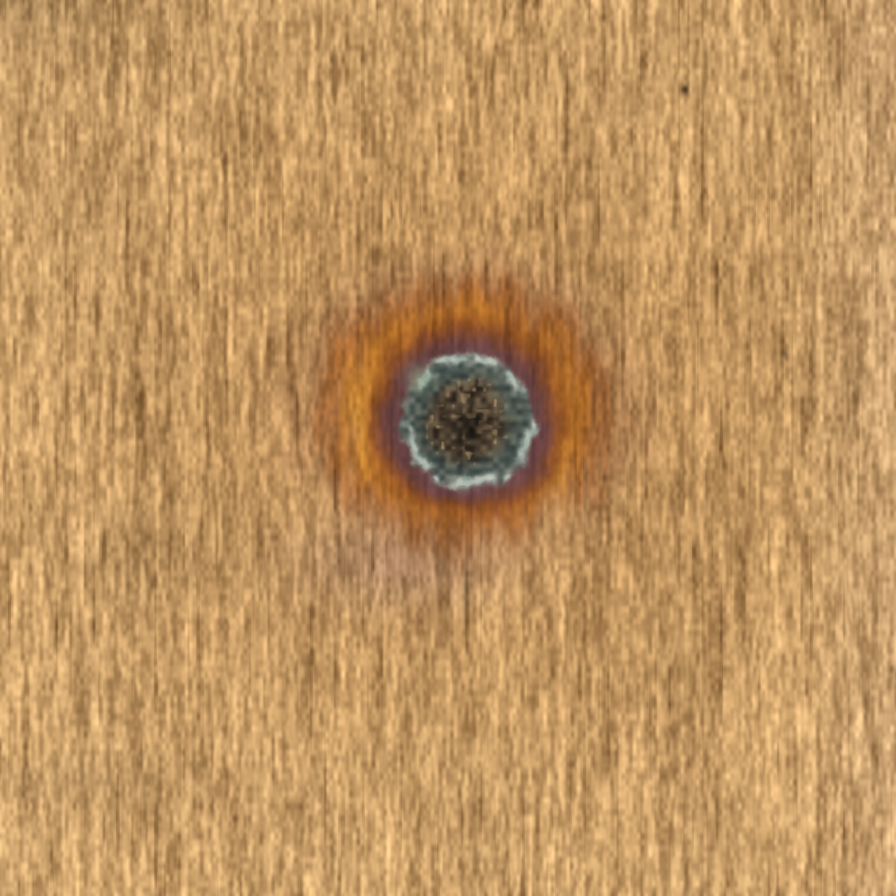
Give the GLSL for this texture, as a Shadertoy shader.

```glsl
// Brushed tan metal with vertical grain, a heat-tinted halo and a small dark weld spot.

float hash(vec2 p) {
    vec3 q = fract(vec3(p.xyx) * 0.1031);
    q += dot(q, q.yzx + 33.33);
    return fract((q.x + q.y) * q.z);
}

float noise(vec2 p) {
    vec2 cell = floor(p), f = fract(p);
    f = f * f * (3.0 - 2.0 * f);
    return mix(mix(hash(cell), hash(cell + vec2(1, 0)), f.x),
               mix(hash(cell + vec2(0, 1)), hash(cell + vec2(1, 1)), f.x), f.y);
}

float fbm(vec2 p) {
    float sum = 0.0, amp = 0.5;
    for (int i = 0; i < 4; i++) {
        sum += amp * noise(p);
        p = p * 2.03 + 17.3;
        amp *= 0.5;
    }
    return sum / 0.9375;
}

// Signed brightness of the vertical brushing, roughly -1 to 1
float brushedGrain(vec2 uv) {
    float longStreak = noise(uv * vec2(120.0, 5.0) + 3.0) - 0.5;
    float midStreak = noise(uv * vec2(175.0, 20.0) + 41.0) - 0.5;
    float fineStreak = noise(uv * vec2(240.0, 60.0) + 83.0) - 0.5;
    float speckle = noise(uv * vec2(230.0, 150.0) + 11.0) - 0.5;
    // Thin dark scratches of uneven length
    float scratch = smoothstep(0.66, 0.92, noise(uv * vec2(190.0, 13.0) + 131.0));
    scratch *= 0.4 + 0.6 * noise(uv * vec2(60.0, 70.0) + 57.0);
    return 0.5 * longStreak + 0.65 * midStreak + 0.75 * fineStreak + 0.55 * speckle
           - 0.5 * scratch + 0.05;
}

float blob(vec2 uv, vec2 center, vec2 radius) {
    vec2 d = (uv - center) / radius;
    return exp(-dot(d, d));
}

// Sheet: pale borders, a browner middle and soft stains
vec3 sheetColor(vec2 uv) {
    float middle = blob(uv, vec2(0.53, 0.54), vec2(0.4, 0.36));
    vec3 col = mix(vec3(0.79, 0.625, 0.415), vec3(0.715, 0.54, 0.335), middle);
    col *= 1.0 + 0.09 * (fbm(uv * vec2(9.0, 5.0)) - 0.5);
    col *= 1.0 - 0.13 * blob(uv, vec2(0.02, 1.0), vec2(0.13, 0.06));
    col *= 1.0 - 0.07 * blob(uv, vec2(0.1, 0.13), vec2(0.12, 0.025));
    col *= 1.0 - 0.08 * blob(uv, vec2(0.16, 0.39), vec2(0.1, 0.06));
    col = mix(col, vec3(0.76, 0.61, 0.44), 0.5 * smoothstep(0.86, 1.0, uv.x));
    return mix(col, vec3(0.65, 0.51, 0.41), 0.65 * blob(uv, vec2(0.45, 0.375), vec2(0.11, 0.05)));
}

// Temper colours between the bare sheet and the weld
vec3 heatTint(vec3 col, vec2 uv) {
    vec2 p = (uv - vec2(0.514, 0.539)) / vec2(0.166, 0.146);
    float halo = length(p) + 0.22 * (fbm(uv * vec2(24.0, 14.0)) - 0.5);
    halo += 0.16 * (noise(uv * vec2(130.0, 25.0)) - 0.5);
    col = mix(col, vec3(0.64, 0.46, 0.32), 0.6 * (1.0 - smoothstep(0.9, 1.45, halo)));
    col = mix(col, vec3(0.61, 0.36, 0.17), 0.82 * (1.0 - smoothstep(0.8, 1.17, halo)));
    col = mix(col, vec3(0.69, 0.43, 0.15), 0.9 * (1.0 - smoothstep(0.68, 0.95, halo)));
    // Brighter amber to the left and lower right
    col += vec3(0.08, 0.09, 0.05) * blob(uv, vec2(0.4, 0.535), vec2(0.022, 0.06));
    col += vec3(0.06, 0.07, 0.04) * blob(uv, vec2(0.61, 0.46), vec2(0.035, 0.045));
    // Red-brown then violet collar
    float collar = length(uv - vec2(0.523, 0.533)) + 0.024 * (fbm(uv * 28.0) - 0.5);
    col = mix(col, vec3(0.52, 0.28, 0.14), 0.9 * (1.0 - smoothstep(0.092, 0.125, collar)));
    return mix(col, vec3(0.4, 0.26, 0.27), 0.95 * (1.0 - smoothstep(0.08, 0.109, collar)));
}

// Weld: pale broken rim, blue-green slope, dark gritty core
vec3 weldSpot(vec3 col, vec2 uv) {
    vec2 p = uv - vec2(0.521, 0.53);
    float r = length(p) + 0.018 * (fbm(uv * 50.0) - 0.5);
    float grit = noise(uv * 150.0);
    vec3 slope = mix(vec3(0.2, 0.24, 0.23), vec3(0.4, 0.43, 0.39), grit);
    vec3 core = mix(vec3(0.16, 0.13, 0.1), vec3(0.46, 0.39, 0.3), grit);
    core += vec3(0.24, 0.2, 0.14) * smoothstep(0.6, 0.95, noise(uv * 170.0 + 7.0));
    core *= 1.0 - 0.55 * blob(uv, vec2(0.525, 0.525), vec2(0.018));
    vec3 weld = mix(core, slope, smoothstep(0.034, 0.058, r));
    col = mix(col, weld, 1.0 - smoothstep(0.068, 0.079, r));
    float rim = exp(-pow((r - 0.07) / 0.0058, 2.0));
    float broken = 0.15 + 0.95 * smoothstep(0.2, 0.75, noise(uv * 95.0 + 5.0));
    vec3 rimColor = mix(vec3(0.56, 0.64, 0.6), vec3(0.78, 0.78, 0.74), grit);
    col = mix(col, rimColor, min(rim * broken, 1.0));
    float paleCorner = blob(uv, vec2(0.468, 0.578), vec2(0.014));
    return mix(col, vec3(0.55, 0.63, 0.52), 0.6 * paleCorner);
}

// Pits and a faint hairline below the weld
float marks(vec2 uv) {
    float m = 0.55 * blob(uv, vec2(0.764, 0.9), vec2(0.005));
    m += 0.3 * blob(uv, vec2(0.876, 0.605), vec2(0.004, 0.006));
    float hairline = blob(uv, vec2(0.521, 0.355), vec2(0.0028, 0.045));
    return m + 0.4 * hairline * (0.5 + 0.5 * noise(uv * vec2(20.0, 90.0)));
}

void mainImage(out vec4 fragColor, in vec2 fragCoord) {
    vec2 uv = fragCoord / iResolution.xy;
    float weldDist = length(uv - vec2(0.521, 0.53));
    vec3 col = heatTint(sheetColor(uv), uv);
    float grainAmount = mix(0.2, 0.38, smoothstep(0.08, 0.19, weldDist));
    col *= 1.0 + grainAmount * brushedGrain(uv) * vec3(0.87, 1.0, 1.2);
    col *= 1.0 - marks(uv);
    fragColor = vec4(clamp(weldSpot(col, uv), 0.0, 1.0), 1.0);
}
```
